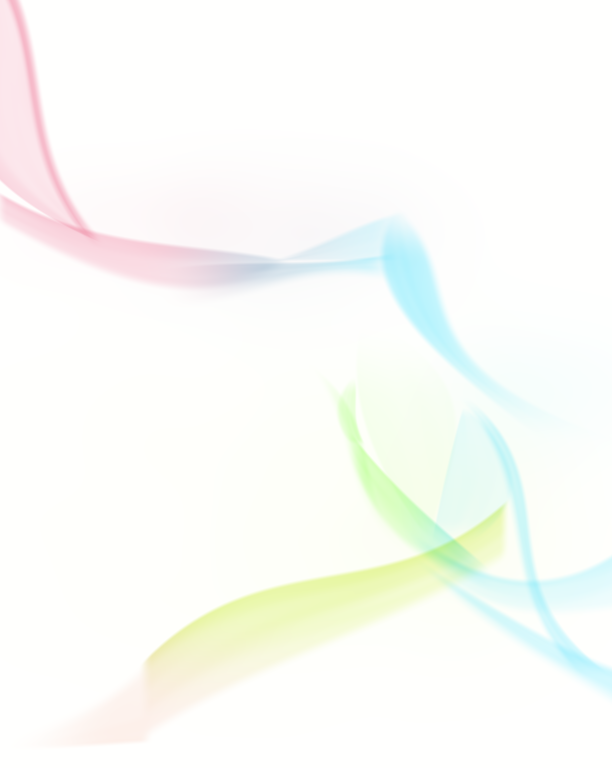
A WebGL 2 fragment shader for this background:

```glsl
#version 300 es
precision highp float;
// Translucent silk-like ribbons of smoke drifting over a white ground.
// Each ribbon is a sheet between two cubic edge curves, denser at its folds,
// streaked by gradient noise and laid over the ground by multiplying its tint.
uniform vec2 u_resolution;
out vec4 outColor;

const vec3 PAPER = vec3(1.0, 1.0, 0.996);
const vec3 CREAM = vec3(0.99, 1.0, 0.93);
const vec3 PINK  = vec3(0.95, 0.60, 0.70);
const vec3 SLATE = vec3(0.70, 0.80, 0.87);
const vec3 CYAN  = vec3(0.62, 0.94, 1.0);
const vec3 GREEN = vec3(0.75, 1.0, 0.60);
const vec3 LIME  = vec3(0.86, 0.95, 0.46);
const vec3 PEACH = vec3(0.97, 0.80, 0.74);
const float STREAK = 0.3;   // strength of the fibres inside a sheet
const float HAZE = 0.07;    // strength of the loose smoke

vec2 hashGradient(vec2 cell) {
    vec2 h = vec2(dot(cell, vec2(127.1, 311.7)), dot(cell, vec2(269.5, 183.3)));
    return 2.0 * fract(sin(h) * 43758.5) - 1.0;
}

float gradientNoise(vec2 p) {
    vec2 i = floor(p), f = p - i;
    vec2 w = f * f * f * (f * (f * 6.0 - 15.0) + 10.0);
    vec2 e = vec2(1.0, 0.0);
    float low = mix(dot(hashGradient(i), f), dot(hashGradient(i + e), f - e), w.x);
    float high = mix(dot(hashGradient(i + e.yx), f - e.yx),
                     dot(hashGradient(i + 1.0), f - 1.0), w.x);
    return mix(low, high, w.y);
}

// Cubic through four evenly spaced heights, t in 0..1
float cubic(vec4 k, float t) {
    float a = 3.0 * t, b = a - 1.0, c = a - 2.0, d = a - 3.0;
    return dot(k, vec4(-b * c * d / 6.0, a * c * d / 2.0, -a * b * d / 2.0, a * b * c / 6.0));
}

// Density of a sheet; q = (along, across), ink = density at edge A, middle, edge B
float sheet(vec2 q, vec2 span, vec4 edgeA, vec4 edgeB, vec3 ink, vec2 soft, vec2 ends) {
    float t = (q.x - span.x) / (span.y - span.x);
    if (t <= 0.0 || t >= 1.0) return 0.0;
    float a = cubic(edgeA, t), width = cubic(edgeB, t) - a;
    width = abs(width) < 0.01 ? 0.01 : width;
    float s = (q.y - a) / width;
    if (s <= 0.0 || s >= 1.0) return 0.0;
    float body = ink.y + (ink.x - ink.y) * pow(1.0 - s, 3.0) + (ink.z - ink.y) * pow(s, 3.0);
    body *= 1.0 + STREAK * gradientNoise(vec2(2.0 * t, 5.0 * s) + span);
    vec2 cover = smoothstep(vec2(0.0), soft, vec2(s, 1.0 - s) * abs(width));
    vec2 fade = smoothstep(vec2(0.0), ends, vec2(t, 1.0 - t));
    return body * cover.x * cover.y * fade.x * fade.y;
}

float glow(vec2 p, vec2 center, vec2 radius) {
    vec2 d = (p - center) / radius;
    return exp(-dot(d, d));
}

void lay(inout vec3 color, vec3 tint, float density) {
    color *= mix(vec3(1.0), tint, clamp(density, 0.0, 1.0));
}

void main() {
    // Percent of the canvas height; r swaps the axes for steep ribbons
    vec2 p = 100.0 * gl_FragCoord.xy / u_resolution.y;
    vec2 r = p.yx;
    vec3 color = PAPER;

    // Loose smoke around the ribbons
    float drift = 1.0 + 0.7 * gradientNoise(p * 0.07);
    lay(color, PINK, HAZE * drift * glow(p, vec2(27, 71), vec2(20, 7)));
    lay(color, SLATE, HAZE * drift * glow(p, vec2(40, 68), vec2(16, 9)));
    lay(color, CYAN, HAZE * drift * glow(p, vec2(70, 48), vec2(13, 9)));
    lay(color, CREAM, 0.2 * drift * glow(p, vec2(32, 33), vec2(30, 20)));
    lay(color, LIME, HAZE * drift * glow(p, vec2(58, 33), vec2(16, 14)));

    // Upper wave, running from pink through slate to cyan
    vec3 wave = mix(mix(PINK, SLATE, smoothstep(18.0, 36.0, p.x)), CYAN, smoothstep(34.0, 50.0, p.x));
    lay(color, PINK, sheet(r, vec2(101, 68), vec4(2.6, 5.3, 7.6, 14.3), vec4(-5, -6, -2.5, 13.7),
        vec3(0.3, 0.2, 0.45), vec2(1.2, 0.6), vec2(0.01, 0.06)));
    lay(color, PINK, sheet(r, vec2(101, 67.5), vec4(2.6, 5.3, 7.6, 14.3), vec4(0, 3.1, 5.4, 12.2),
        vec3(0.3, 0.5, 0.3), vec2(1.3, 1.0), vec2(0.01, 0.12)));
    lay(color, wave, sheet(p, vec2(-1, 39), vec4(75.7, 70.1, 68, 66), vec4(71.1, 64.5, 61.8, 65.9),
        vec3(0.6, 0.26, 0.42), vec2(0.7, 1.8), vec2(0.05, 0.12)));
    lay(color, wave, sheet(p, vec2(20.8, 52), vec4(65.1, 65.9, 66.1, 67.4), vec4(59.4, 60.9, 63.4, 62.2),
        vec3(0.6, 0.45, 0.15), vec2(0.5, 2.0), vec2(0.5, 0.15)));
    lay(color, wave, sheet(p, vec2(32.5, 53.5), vec4(65.6, 67.7, 70.7, 72.9), vec4(65.6, 65.9, 65.9, 65.9),
        vec3(0.4, 0.3, 0.2), vec2(0.9, 0.5), vec2(0.2, 0.25)));

    // Cyan fall and the strands below it
    lay(color, CYAN, sheet(r, vec2(73.3, 42), vec4(52.3, 57.7, 62.9, 83.3), vec4(51.4, 50, 58.2, 71),
        vec3(0.45, 0.78, 0.6), vec2(1.6, 1.2), vec2(0.25, 0.55)));
    lay(color, CYAN, sheet(r, vec2(48.6, 11.5), vec4(60.9, 68.5, 70.6, 80.7), vec4(58.9, 65.6, 68.1, 75.5),
        vec3(0.5, 0.5, 0.25), vec2(0.8, 1.2), vec2(0.15, 0.1)));
    lay(color, CYAN, sheet(p, vec2(52, 81), vec4(32.3, 26.3, 24.9, 28.9), vec4(31, 21.9, 19.5, 20.3),
        vec3(0.65, 0.22, 0.12), vec2(1.0, 1.5), vec2(0.3, 0.01)));
    lay(color, CYAN, sheet(p, vec2(52, 81), vec4(29, 22.9, 17.3, 13), vec4(28.6, 19.5, 12.8, 6.9),
        vec3(0.65, 0.4, 0.15), vec2(1.2, 2.5), vec2(0.3, 0.01)));
    lay(color, CYAN, sheet(r, vec2(47.3, 29), vec4(60.2, 58.6, 57.2, 56), vec4(60.5, 65.9, 66.7, 61.2),
        vec3(0.25, 0.17, 0.15), vec2(0.4, 0.8), vec2(0.1, 0.2)));

    // Green leaf with its wisps
    vec3 leaf = mix(GREEN, CYAN, smoothstep(50.0, 62.0, p.x));
    lay(color, leaf, sheet(p, vec2(45, 64.5), vec4(44.7, 37.2, 31.1, 25.5), vec4(40.8, 29.7, 25.5, 21.9),
        vec3(0.75, 0.5, 0.3), vec2(0.7, 1.8), vec2(0.15, 0.3)));
    lay(color, GREEN, sheet(r, vec2(51.2, 42), vec4(46.4, 46.5, 46.6, 47.8), vec4(45.8, 43.9, 43.8, 45.6),
        vec3(0.4, 0.3, 0.15), vec2(0.4, 0.7), vec2(0.3, 0.1)));
    lay(color, GREEN, sheet(r, vec2(53.1, 27.1), vec4(40.1, 46.9, 49.1, 54.7), vec4(39.1, 44, 46.5, 52.7),
        vec3(0.3, 0.27, 0.15), vec2(0.8, 1.4), vec2(0.3, 0.6)));
    lay(color, GREEN, sheet(r, vec2(58.3, 29.7), vec4(48.8, 58.9, 59, 56.3), vec4(46.9, 46.4, 49.5, 55.7),
        vec3(0.07, 0.08, 0.14), vec2(0.8, 0.6), vec2(0.4, 0.1)));

    // Lime wave, warming to peach at its foot
    vec3 lime = mix(PEACH, LIME, smoothstep(5.0, 23.0, p.y + 0.12 * (p.x - 20.0)));
    lay(color, lime, sheet(p, vec2(18, 66.4), vec4(13.4, 23.4, 26.8, 35.4), vec4(2.6, 11.5, 18.6, 27.1),
        vec3(0.72, 0.36, 0.16), vec2(0.7, 2.0), vec2(0.04, 0.03)));
    lay(color, PEACH, sheet(p, vec2(0, 20), vec4(4.3, 6.5, 9.9, 15.4), vec4(2.1, 2.3, 2.7, 3.1),
        vec3(0.12, 0.25, 0.35), vec2(2.5, 0.8), vec2(0.8, 0.1)));

    outColor = vec4(color, 1.0);
}
```
